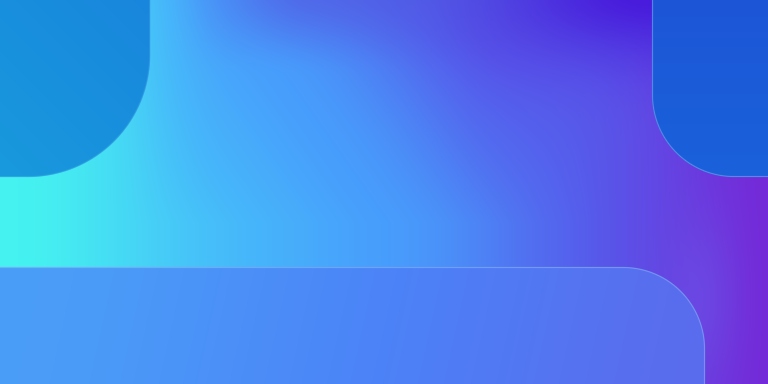
A Shadertoy shader for this background:

```glsl
// Soft aqua-to-violet gradient behind three flat panels with rounded corners.
// A colour ramp is bent by height and tinted by glows; signed distances
// shape the panels and their thin bright rims. The canvas spans 2 by 1 units.

const vec3 AQUA   = vec3(0.27, 0.95, 0.94);
const vec3 SKY    = vec3(0.275, 0.72, 0.98);
const vec3 AZURE  = vec3(0.28, 0.61, 0.985);
const vec3 INDIGO = vec3(0.337, 0.345, 0.918);
const vec3 VIOLET = vec3(0.455, 0.16, 0.845);
const vec3 DUSK   = vec3(0.315, 0.38, 0.90);
const vec3 ULTRA  = vec3(0.285, 0.10, 0.86);
const vec3 LILAC  = vec3(0.42, 0.31, 0.895);
const vec3 RIM    = vec3(0.62, 0.80, 0.97);

// Panel corner position (xy) and radius (z)
const vec3 LEFT_PANEL  = vec3(0.391, 0.539, 0.318);
const vec3 RIGHT_PANEL = vec3(1.698, 0.539, 0.2135);
const vec3 LOWER_PANEL = vec3(1.836, 0.3047, 0.2135);

const float BEND = 0.70;
const float RIM_WIDTH = 0.0026;
const float RIM_STRENGTH = 0.45;

float glow(vec2 p, vec2 center, vec2 size) {
    vec2 d = (p - center) / size;
    return exp(-dot(d, d));
}

vec3 colourRamp(float t) {
    vec3 c = mix(AQUA, SKY, smoothstep(0.0, 0.70, t));
    c = mix(c, AZURE, smoothstep(0.55, 1.08, t));
    c = mix(c, INDIGO, smoothstep(0.98, 1.64, t));
    return mix(c, VIOLET, smoothstep(1.48, 2.04, t));
}

vec3 backdrop(vec2 p) {
    // Upper part of the ramp leans left, fading out at both sides
    float lean = BEND * max(p.y - 0.42, 0.0);
    lean *= smoothstep(0.25, 0.60, p.x) * (1.0 - smoothstep(1.2, 1.65, p.x));
    vec3 c = colourRamp(p.x + lean);

    // Dark band at the top and local glows
    float band = smoothstep(0.80, 1.03, p.y) * smoothstep(0.42, 0.82, p.x);
    c = mix(c, DUSK, 0.8 * band);
    c = mix(c, ULTRA, glow(p, vec2(1.70, 1.02), vec2(0.40, 0.17)));
    return mix(c, LILAC, 0.6 * glow(p, vec2(1.82, 0.22), vec2(0.10, 0.22)));
}

// Distance to a quarter plane with a rounded corner; side points outward
float cornerDistance(vec2 p, vec3 corner, vec2 side) {
    vec2 q = (p - corner.xy) * side + corner.z;
    return length(max(q, 0.0)) + min(max(q.x, q.y), 0.0) - corner.z;
}

vec3 addPanel(vec3 c, vec3 fill, float d, float rim) {
    float aa = 0.75 / iResolution.y;
    c = mix(c, fill, 1.0 - smoothstep(-aa, aa, d));
    float offset = abs(d + 0.5 * RIM_WIDTH) - 0.5 * RIM_WIDTH;
    return mix(c, RIM, rim * (1.0 - smoothstep(-aa, aa, offset)));
}

void mainImage(out vec4 fragColor, in vec2 fragCoord) {
    vec2 p = fragCoord / iResolution.xy * vec2(2.0, 1.0);
    vec3 c = backdrop(p);

    // Upper left panel
    float t = clamp(0.9 * p.x + 0.9 * (p.y - 0.54), 0.0, 1.0);
    vec3 fill = mix(vec3(0.095, 0.60, 0.865), vec3(0.095, 0.50, 0.86), t);
    c = addPanel(c, fill, cornerDistance(p, LEFT_PANEL, vec2(1.0, -1.0)), 0.35 * RIM_STRENGTH);

    // Upper right panel
    t = clamp((p.y - 0.54) / 0.46, 0.0, 1.0);
    fill = mix(vec3(0.10, 0.38, 0.855), vec3(0.11, 0.335, 0.84), t);
    c = addPanel(c, fill, cornerDistance(p, RIGHT_PANEL, vec2(-1.0, -1.0)), RIM_STRENGTH);

    // Lower panel
    t = clamp(p.x / 1.85 + 0.12 * (0.15 - p.y), 0.0, 1.0);
    fill = mix(vec3(0.29, 0.615, 0.97), vec3(0.295, 0.51, 0.97), smoothstep(0.0, 0.65, t));
    fill = mix(fill, vec3(0.35, 0.42, 0.93), smoothstep(0.45, 1.05, t));
    c = addPanel(c, fill, cornerDistance(p, LOWER_PANEL, vec2(1.0, 1.0)), RIM_STRENGTH);

    fragColor = vec4(c, 1.0);
}
```
